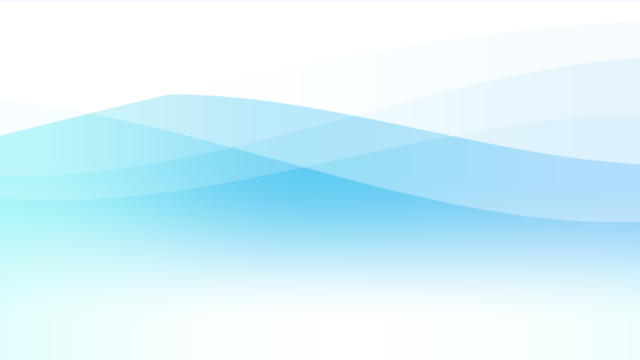
Write a WebGL 1 fragment shader that draws this background.

```glsl
precision highp float;
// Translucent blue waves crossing in layers, fading down into white.
uniform vec2 u_resolution;

#define WHITE vec3(0.995, 1.0, 1.0)
#define CYAN vec3(0.60, 0.95, 0.97)
#define AZURE vec3(0.38, 0.80, 0.95)
#define SKY vec3(0.53, 0.80, 0.97)
#define FLOOR_TINT vec3(0.88, 0.995, 0.99)
#define TOP_TINT vec3(0.93, 0.97, 1.0)
#define RISING_OPACITY vec3(0.66, 0.14, 0.20)
#define DISTANT_OPACITY vec3(0.07, 0.13, 0.08)
#define MIDDLE_STRENGTH 0.65
#define FADE_END 0.90

// Cubic through four depths spaced evenly from the left to the right edge.
float waveDepth(float x, vec4 depths) {
    float u = 3.0 * x;
    vec3 d = u - vec3(1.0, 2.0, 3.0);
    vec4 weights = vec4(-d.x * d.y * d.z / 6.0,
                        u * d.y * d.z / 2.0,
                        -u * d.x * d.z / 2.0,
                        u * d.x * d.y / 6.0);
    return dot(weights, depths);
}

// Smooth coverage of the area below a wave.
float below(vec2 p, vec4 depths) {
    float halfWidth = 0.9 / u_resolution.y;
    return smoothstep(-halfWidth, halfWidth, p.y - waveDepth(p.x, depths));
}

// Water colour: cyan, azure, then sky, paling with depth.
vec3 waterColor(vec2 p) {
    vec3 water = mix(CYAN, AZURE, smoothstep(0.0, 0.48, p.x));
    water = mix(water, SKY, smoothstep(0.48, 1.0, p.x));
    float side = p.x - 0.55;
    float tint = side * side * (side < 0.0 ? 3.3 : 2.8);
    vec3 ground = mix(WHITE, FLOOR_TINT, min(tint, 1.0));
    float fadeStart = 0.43 + 0.08 * p.x;
    return mix(water, ground, smoothstep(fadeStart, FADE_END, p.y));
}

void main() {
    // Depth is measured downward from the top edge.
    vec2 p = gl_FragCoord.xy / u_resolution;
    p.y = 1.0 - p.y;

    // Waves climbing to the right, from highest to lowest.
    vec3 rising = vec3(below(p, vec4(0.377, 0.234, 0.120, 0.060)),
                       below(p, vec4(0.488, 0.421, 0.268, 0.160)),
                       below(p, vec4(0.549, 0.514, 0.391, 0.320)));

    // Waves descending to the right.
    float middleWave = below(p, vec4(0.347, 0.266, 0.363, 0.456));
    float frontWave = below(p, vec4(0.278, 0.396, 0.551, 0.616));

    // Each crossing builds up the opacity.
    float full = dot(rising, RISING_OPACITY);
    float distant = dot(rising, DISTANT_OPACITY) * smoothstep(0.25, 1.0, p.x);
    float opacity = mix(distant, full * MIDDLE_STRENGTH, middleWave);
    opacity = mix(opacity, max(full, 0.06), frontWave);

    vec3 color = mix(WHITE, waterColor(p), opacity);

    // Thin pale band on the top edge.
    float topBand = 1.0 - smoothstep(0.0, 0.006, p.y);
    color = mix(color, TOP_TINT, topBand);
    gl_FragColor = vec4(color, 1.0);
}
```
